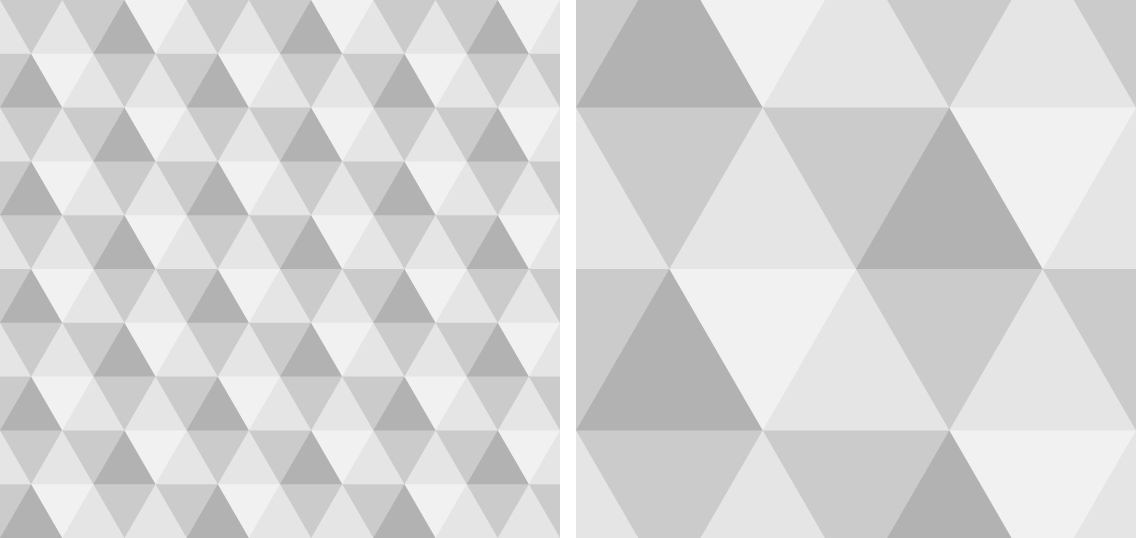
Left: the whole. Right: its middle third, enlarged.
Give the GLSL for this pattern, as a Shadertoy shader.

```glsl
// Seamless grey mosaic of equilateral triangles, alternate rows shifted by half a repeat.

const vec2 REPEATS = vec2(3.0, 5.0);      // tiles across and down
const float SIDES_PER_TILE = 3.0;         // triangle sides across one tile
const float ROWS_PER_TILE = 2.0;          // triangle rows down one tile
const int SAMPLES = 4;                    // antialiasing grid per axis

const vec3 WHITE = vec3(0.945);
const vec3 PALE  = vec3(0.898);
const vec3 MID   = vec3(0.797);
const vec3 DARK  = vec3(0.698);

// Number the triangles along a row: even ones point down, odd ones point up.
float triangleIndex(vec2 grid) {
    float row = floor(grid.y);
    float x = grid.x + 0.5 * SIDES_PER_TILE * mod(row, ROWS_PER_TILE);
    float slant = 0.5 * (grid.y - row);
    return floor(x - slant) + floor(x + slant);
}

// Six triangles make one repeat of a row.
vec3 triangleColor(float index) {
    int i = int(mod(index + 0.5, 2.0 * SIDES_PER_TILE));
    if (i == 3) return DARK;
    if (i == 4) return WHITE;
    return i % 2 == 0 ? MID : PALE;
}

vec3 mosaic(vec2 uv, vec2 repeats) {
    vec2 grid = vec2(uv.x, 1.0 - uv.y) * repeats * vec2(SIDES_PER_TILE, ROWS_PER_TILE);
    return triangleColor(triangleIndex(grid));
}

void mainImage(out vec4 fragColor, in vec2 fragCoord) {
    // Average a regular grid of samples inside the pixel to smooth the edges.
    vec3 color = vec3(0.0);
    for (int j = 0; j < SAMPLES; j++) {
        for (int i = 0; i < SAMPLES; i++) {
            vec2 offset = (vec2(i, j) + 0.5) / float(SAMPLES) - 0.5;
            color += mosaic((fragCoord + offset) / iResolution.xy, REPEATS);
        }
    }
    fragColor = vec4(color / float(SAMPLES * SAMPLES), 1.0);
}
```
